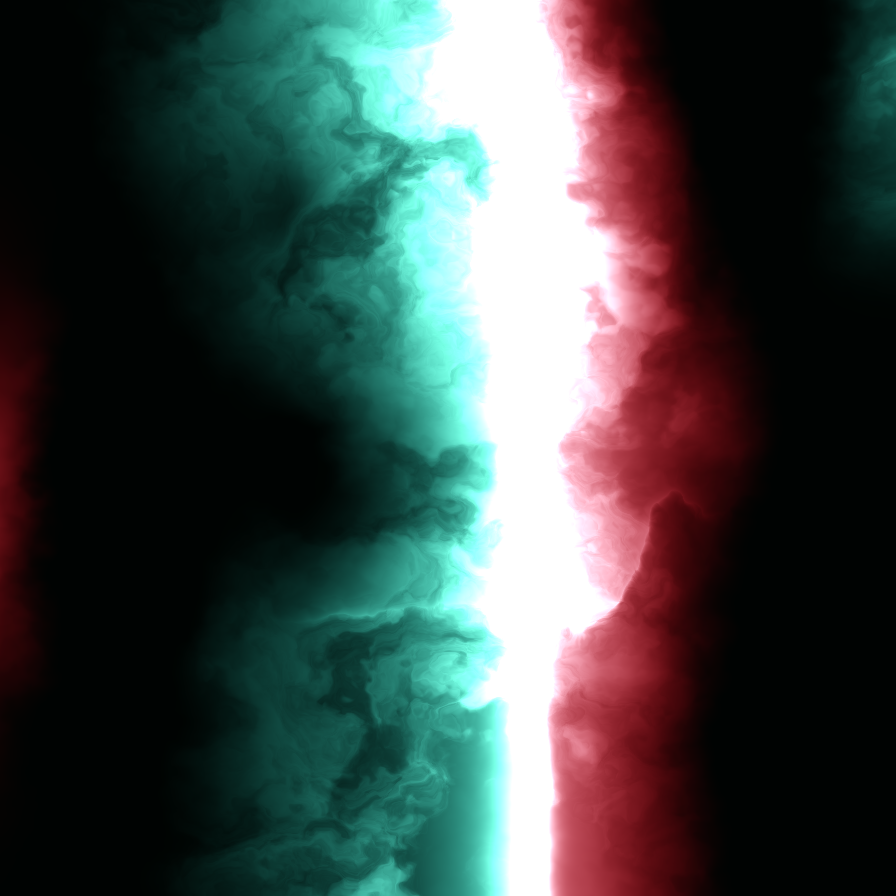
Give the GLSL for this background, as a Shadertoy shader.

```glsl
// A white-hot vertical ridge of light between teal storm clouds and a red glow on black.

const vec3 DARK = vec3(0.0, 0.012, 0.006);
const vec2 CLOUD_SCALE = vec2(5.0, 5.6);
const float WARP = 1.6;             // how strongly the clouds are folded
const float WOBBLE = 0.10;          // how far clouds push the edges of the light
const float CORE_GAIN = 1.0;
const float CORE_LEFT = 0.034;
const float CORE_RIGHT = 0.025;
const float HALO_GAIN = 0.58;
const float HALO_WIDTH = 0.10;
const float TEAL_REACH = 0.42;
const float RED_REACH = 0.225;
const vec2 HOLLOW_POS = vec2(0.33, 0.50);
const vec2 HOLLOW_SIZE = vec2(0.165, 0.125);
const vec2 BULGE_POS = vec2(0.45, 0.82);
const vec2 BULGE_SIZE = vec2(0.08, 0.13);
const vec2 SMUDGE_POS = vec2(0.31, 0.78);
const vec2 SMUDGE_SIZE = vec2(0.055, 0.05);

vec3 hash3(vec2 cell) {
    vec3 h = fract(cell.xyx * vec3(0.1031, 0.1030, 0.0973));
    h += dot(h, h.yxz + 33.33);
    return fract((h.xxy + h.yzz) * h.zyx);
}

// Soft cellular noise: random cell shades blended by distance
float cellNoise(vec2 p) {
    vec2 base = floor(p), f = p - base;
    float sum = 0.0, weight = 0.0;
    for (int j = -1; j <= 1; j++)
    for (int i = -1; i <= 1; i++) {
        vec2 offset = vec2(i, j);
        vec3 h = hash3(base + offset);
        vec2 d = offset + h.xy - f;
        float w = exp(-7.0 * dot(d, d));
        sum += w * h.z;
        weight += w;
    }
    return sum / weight;
}

float cloudNoise(vec2 p, int octaves) {
    float sum = 0.0, amp = 0.5, total = 0.0;
    for (int i = 0; i < octaves; i++) {
        sum += amp * cellNoise(p);
        total += amp;
        amp *= 0.56;
        p = mat2(1.6, 1.2, -1.2, 1.6) * p + 7.3;
    }
    return sum / total;
}

float blob(vec2 p, vec2 center, vec2 size) {
    vec2 d = (p - center) / size;
    return exp(-dot(d, d));
}

float bump(float x, float center, float width) {
    float d = (x - center) / width;
    return exp(-d * d);
}

// Light ramps that bleach to white when overexposed
vec3 tealLight(float v) {
    return vec3(0.14 * v + 0.33 * v * v, v, 0.9 * v);
}

vec3 redLight(float v) {
    float bleach = 0.7 * v * v * v;
    return vec3(v, bleach, bleach + 0.08 * v);
}

void mainImage(out vec4 fragColor, in vec2 fragCoord) {
    vec2 uv = fragCoord / iResolution.xy;

    // Folded clouds
    vec2 q = uv * CLOUD_SCALE;
    vec2 fold = vec2(cloudNoise(q + 3.1, 5), cloudNoise(q + 19.7, 5)) - 0.5;
    float cloud = smoothstep(0.25, 0.75, cloudNoise(q + WARP * fold, 7));
    vec2 p = uv + WOBBLE * fold;

    // Signed distance from the ridge
    float ridge = 0.588 - 0.035 * smoothstep(0.75, 1.0, uv.y);
    float side = uv.x - ridge + 0.03 * fold.x;
    float left = max(-side, 0.0);
    float right = max(side, 0.0);

    // Seam that runs across the ridge and climbs on the right
    float seamY = 0.328 + 0.125 * smoothstep(0.67, 0.76, uv.x)
                + 0.008 * sin(38.0 * uv.x);
    float seamGap = uv.y - seamY + 0.1 * fold.y + 0.02 * (cloud - 0.5);
    float seam = exp(-abs(seamGap) / 0.009)
               * smoothstep(0.29, 0.42, uv.x) * (1.0 - smoothstep(0.72, 0.86, uv.x));

    // Teal clouds with a bright bulge and dark hollows
    float tealReach = TEAL_REACH + 0.05 * smoothstep(0.55, 0.9, uv.y)
                    - 0.08 * bump(uv.y, 0.45, 0.16);
    float spread = max(left + WOBBLE * fold.y, 0.0);
    float teal = pow(max(1.0 - spread / tealReach, 0.0), 1.45);
    teal += 0.25 * blob(p, BULGE_POS, BULGE_SIZE);
    teal *= max(1.0 - 1.15 * blob(p + WOBBLE * fold.yx, HOLLOW_POS, HOLLOW_SIZE), 0.0);
    teal *= 1.0 - 0.65 * blob(p, SMUDGE_POS, SMUDGE_SIZE);
    teal *= mix(0.35, 1.5, cloud);
    float halo = HALO_GAIN * (1.0 - 0.4 * bump(uv.y, 0.52, 0.13)) * mix(0.8, 1.2, cloud);
    teal += halo * bump(left, 0.0, HALO_WIDTH) + CORE_GAIN * bump(left, 0.0, CORE_LEFT);
    teal += 0.22 * seam;

    // Red glow, dimmer below the seam
    float redReach = RED_REACH + 0.065 * bump(uv.y, 0.47, 0.2)
                   - 0.02 * smoothstep(0.7, 1.0, uv.y);
    float red = 1.04 * (1.0 - smoothstep(0.22 * redReach, redReach, right + 0.07 * fold.x));
    red *= mix(0.76, 1.0, smoothstep(-0.018, 0.012, seamGap));
    red *= mix(0.78, 1.14, cloud);
    red += 0.18 * bump(right, 0.0, 0.07) + CORE_GAIN * bump(right, 0.0, CORE_RIGHT) + 0.16 * seam;

    // Faint lights at the outer borders
    float borderRed = 0.5 * (1.0 - smoothstep(-0.03, 0.06, p.x)) * bump(uv.y, 0.42, 0.19);
    float borderTeal = 0.6 * smoothstep(0.9, 1.05, p.x) * smoothstep(0.63, 0.95, uv.y);
    borderTeal *= mix(0.6, 1.3, cloud);

    vec3 color = mix(tealLight(teal), redLight(red), smoothstep(-0.005, 0.03, side));
    color += DARK + redLight(borderRed) + tealLight(borderTeal);
    fragColor = vec4(clamp(color, 0.0, 1.0), 1.0);
}
```
